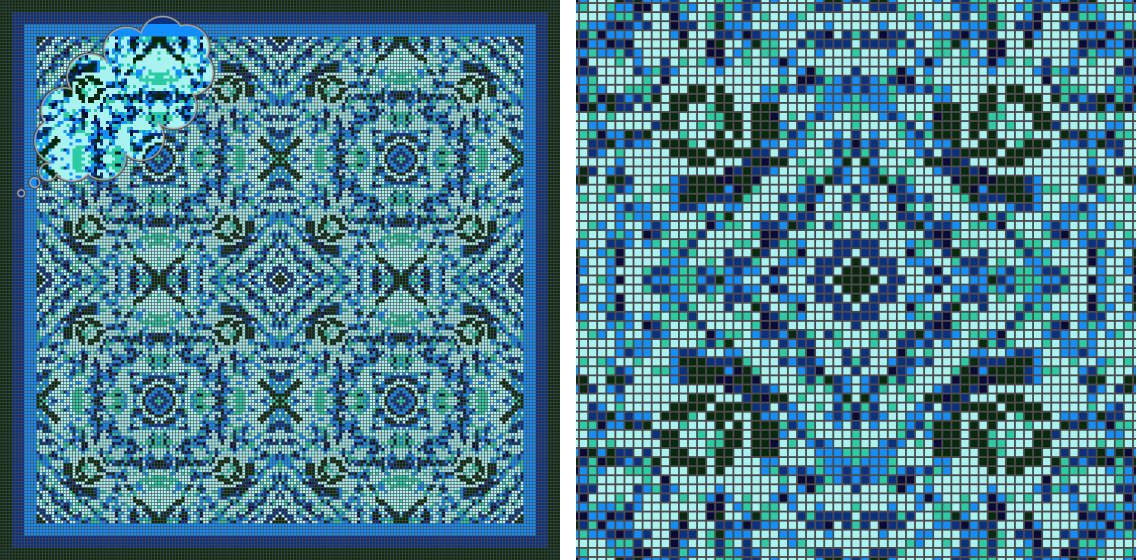
Left, the full canvas; right, a detail of the centre.
Reproduce this pattern procedurally as a Shadertoy shader.

```glsl
float hash(vec2 p) {
    vec3 k = fract(vec3(p.xyx) * 0.1031);
    k += dot(k, k.yzx + 33.33);
    return fract((k.x + k.y) * k.z);
}

float noise(vec2 p) {
    vec2 i = floor(p), f = fract(p);
    f = f * f * (3.0 - 2.0 * f);
    return mix(mix(hash(i), hash(i + vec2(1, 0)), f.x),
               mix(hash(i + vec2(0, 1)), hash(i + vec2(1, 1)), f.x), f.y);
}

const vec3 GREEN = vec3(0.03, 0.16, 0.05);
const vec3 INK = vec3(0.04, 0.04, 0.22);
const vec3 NAVY = vec3(0.04, 0.19, 0.50);
const vec3 BLUE = vec3(0.07, 0.56, 1.00);
const vec3 TEAL = vec3(0.17, 0.80, 0.64);
const vec3 PALE = vec3(0.66, 0.95, 0.94);

vec3 toneColor(float t) {
    if (t < 0.16) return GREEN;
    if (t < 0.25) return INK;
    if (t < 0.40) return NAVY;
    if (t < 0.53) return BLUE;
    return t < 0.62 ? TEAL : PALE;
}

// One quarter of a repeat, 40 cells wide, with the diamond at its origin
vec3 motif(vec2 q) {
    vec2 p = q.x > q.y ? q : q.yx;
    float grain = hash(q + 7.0);
    vec2 e = p - 17.2;
    float r = length(e), a = atan(e.y, e.x);
    float d = p.x + p.y + 3.0 * (noise(p * 0.3) - 0.5);

    // Diamond stripes inside, rays and flecks outside
    float stripes = noise(vec2(d * 0.62, 3.5));
    float rays = 0.5 * noise(vec2(a * 5.0 + 20.0, r * 0.3)) + 0.5 * noise(p * 0.45 + 9.0);
    float tone = mix(stripes, rays, smoothstep(23.0, 28.0, d));
    tone = 0.53 + 1.5 * (tone - 0.5) + 0.55 * (grain - 0.5);
    tone += 0.17 * smoothstep(25.0, 36.0, p.x);

    // Blue tips of the diamond and dark crescent beside the eye
    float tip = smoothstep(4.0, 1.5, abs(p.x - 20.0)) * smoothstep(6.0, 3.0, p.y);
    tone = mix(tone, 0.47, 0.75 * tip);
    float inward = -(e.x + e.y) / (1.41 * r + 0.01);
    tone -= 0.6 * smoothstep(10.0, 7.0, r) * smoothstep(0.1, 0.8, inward);

    // Teal bars in pale lenses, dark bands between
    float side = 40.0 - p.x;
    float bar = length(vec2(side * 0.45, abs(abs(p.y - 20.0) - 6.7)));
    tone += 0.3 * smoothstep(5.0, 2.5, bar);
    tone -= 0.4 * smoothstep(3.0, 1.0, abs(abs(p.y - 26.0) - 6.5)) * smoothstep(7.0, 2.0, side);
    vec3 col = toneColor(tone);
    if (bar < 2.1 && grain > 0.15) col = TEAL;

    // Crossed square halfway along each side
    float square = max(side, p.y);
    if (square < 8.5 && abs(side - p.y) < 1.5 && grain > 0.3) col = GREEN;
    if (square < 2.5) col = grain > 0.25 ? GREEN : TEAL;

    // Eye with a broken ring of petals
    if (r < 6.0 && grain > 0.1) col = PALE;
    if (r > 2.5 && r < 4.6 && cos(a * 8.0) > -0.75) col = GREEN;
    if (r < 2.5) col = grain > 0.7 ? TEAL : PALE;

    // Round boss at the middle of the diamond
    float c = length(p) - 0.5 * cos(4.0 * atan(p.y, p.x + 0.01));
    if (c < 5.8) col = PALE;
    if (c < 4.7) col = NAVY;
    if (c < 2.9) col = PALE;
    if (length(p) < 2.1) col = GREEN;

    // Rosette at the far corner
    vec2 k = 40.0 - p;
    float m = mix(length(k), k.x + k.y, 0.35);
    if (m < 7.5 && grain > 0.15) col = PALE;
    if (m < 5.9) col = grain > 0.4 ? GREEN : INK;
    if (m < 4.8) col = BLUE;
    if (m < 3.1) col = NAVY;
    if (m < 1.6) col = TEAL;
    return col;
}

// Mirrored repeats inside three plain borders
vec3 cellColor(vec2 uv) {
    vec2 i = floor(uv * 185.0) - 92.0;
    float ring = max(abs(i.x), abs(i.y));
    if (ring > 88.0) return GREEN;
    if (ring > 84.0) return NAVY;
    if (ring > 80.0) return BLUE;
    return motif(abs(mod(i + 40.0, 80.0) - 40.0));
}

// Scalloped cloud with a tail of shrinking bubbles
float cloud(vec2 uv) {
    vec2 p = uv - vec2(0.222, 0.822), axes = vec2(0.145, 0.072);
    p = mat2(0.766, -0.643, 0.643, 0.766) * p;
    float d = (length(p / axes) - 1.0) * axes.y;
    for (float n = 0.0; n < 11.0; n++) {
        float a = n * 6.2832 / 11.0;
        d = min(d, length(p - axes * vec2(cos(a), sin(a))) - 0.041);
    }
    for (float n = 0.0; n < 3.0; n++)
        d = min(d, length(uv - vec2(0.086, 0.693) + n * vec2(0.024, 0.019)) - 0.016 / (1.0 + 0.7 * n));
    return d;
}

void mainImage(out vec4 fragColor, in vec2 fragCoord) {
    float px = 1.0 / iResolution.y;
    vec2 uv = fragCoord * px;
    vec3 col = vec3(0);
    for (int s = 0; s < 4; s++)
        col += 0.25 * cellColor(uv + px * (vec2(s & 1, s >> 1) - 0.5) * 0.5);

    // Box-filtered grid lines, absent inside the cloud
    float w = 185.0 * px;
    vec2 edge = 0.5 - abs(fract(uv * 185.0) - 0.5);
    vec2 line = clamp((min(edge + 0.5 * w, 0.1) - max(edge - 0.5 * w, -0.1)) / w, 0.0, 1.0);
    float d = cloud(uv);
    float grid = 1.0 - (1.0 - line.x) * (1.0 - line.y);
    col = mix(col, vec3(0.30, 0.29, 0.30), grid * smoothstep(-px, px, d));

    // Bevelled cloud outline
    vec3 rim = mix(vec3(0.65), vec3(0.25), smoothstep(-0.001, 0.002, d));
    col = mix(col, rim, smoothstep(px, -px, abs(d) - 0.0022));
    fragColor = vec4(col, 1.0);
}
```
